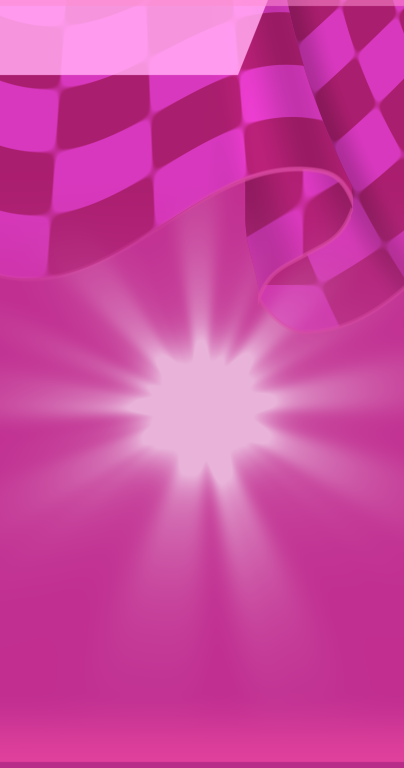
This background is drawn by a WebGL 1 fragment shader. Its source:

```glsl
precision highp float;
// Magenta backdrop: a curling checkered cloth hangs from the top above a soft
// starburst, with a pale slanted panel and a glowing base strip. The cloth is
// three layers of warped checks, each bounded by smooth height curves.

#define SIZE vec2(4.04, 7.68)
#define BURST_CENTER vec2(2.03, 4.1)
#define RAY_COUNT 9
#define BASE_COLOR vec3(0.755, 0.18, 0.565)
#define BRIGHT_CHECK vec3(0.85, 0.22, 0.75)
#define DARK_CHECK vec3(0.665, 0.115, 0.43)
#define BURST_COLOR vec3(0.91, 0.70, 0.85)
#define PANEL_COLOR vec3(1.04, 0.70, 0.98)
#define RIM_COLOR vec3(0.86, 0.30, 0.64)
#define FLOOR_COLOR vec3(0.87, 0.25, 0.61)

uniform vec2 u_resolution;

const float PI = 3.14159265;
float pixel;

float hash(float n) {
  n = fract(n * 0.1031);
  n *= n + 33.33;
  return fract(n * (n + n));
}

// Value noise that wraps after `period` cells
float ringNoise(float t, float period) {
  float i = floor(t), f = fract(t);
  return mix(hash(mod(i, period) + 7.0), hash(mod(i + 1.0, period) + 7.0),
             f * f * (3.0 - 2.0 * f));
}

float inside(float d) { return smoothstep(-pixel, pixel, d); }

vec3 checks(vec2 cell) {
  float s = sin(PI * cell.x) * sin(PI * cell.y);
  return mix(BRIGHT_CHECK, DARK_CHECK, smoothstep(-5.0 * pixel, 5.0 * pixel, s));
}

// Boundary heights, measured downward from the top
float frontHem(float x) {
  float drop = max(x - 3.1, 0.0) / 0.42;
  return 2.24 + 0.55 * cos(PI * (x - 0.3) / 2.68) + 0.2 * drop * drop * drop * drop;
}
float curlEdge(float x) {
  float t = clamp((x - 3.05) / 0.47, -1.0, 1.0);
  return 2.55 - 0.25 * t - 0.2 * t * t * t * t * t;
}
float backHem(float x) {
  float t = x - 3.05, left = min(t, 0.0);
  return 3.32 - 0.45 * t * t - 1.1 * left * left;
}
float foldX(float y) { return 2.87 + 0.2 * y + 0.08 * y * y; }

// Approximate distance below a curve from its height and a nearby height
float below(float y, float h, float hNext) {
  return (y - h) / length(vec2(1.0, (hNext - h) / 0.01));
}

float burst(vec2 p) {
  vec2 q = p - BURST_CENTER;
  float d = length(q), angle = atan(-q.y, q.x), rays = 0.0;
  for (int i = 0; i < RAY_COUNT; i++) {
    float n = float(i);
    float a = 1.6 + 2.0 * PI * n / float(RAY_COUNT) + 0.2 * (hash(n + 3.0) - 0.5);
    float gap = abs(mod(angle - a + PI, 2.0 * PI) - PI);
    float width = mix(0.11, 0.2, hash(n + 21.0));
    rays += mix(0.6, 0.9, hash(n + 40.0)) * exp(-pow(gap / width, 3.0));
  }
  float turn = angle / (2.0 * PI) + 0.5;
  rays += 0.5 * ringNoise(turn * 46.0, 46.0) * ringNoise(turn * 19.0, 19.0);
  float core = 1.1 * exp(-pow(d / 0.65, 3.0)) + 0.3 * exp(-d * d / 1.5);
  return min(core + 0.72 * rays * exp(-d * d / 3.3), 1.0);
}

void main() {
  pixel = 0.75 * SIZE.y / u_resolution.y;
  vec2 uv = gl_FragCoord.xy / u_resolution;
  vec2 p = vec2(uv.x, 1.0 - uv.y) * SIZE;
  float x = p.x, y = p.y;

  // Backdrop, burst and base strip
  vec3 color = mix(BASE_COLOR, BURST_COLOR, burst(p));
  color = mix(color, FLOOR_COLOR, smoothstep(6.9, 7.62, y));
  color = mix(color, BASE_COLOR * 0.95, inside(y - 7.62));

  float front = below(y, frontHem(x), frontHem(x + 0.01));
  float curl = below(y, curlEdge(x), curlEdge(x + 0.01));
  float back = below(y, backHem(x), backHem(x + 0.01));
  float fold = x - foldX(y);

  // Back layer, shadowed beside the fold
  float u = fold / (0.53 + 0.04 * y + 0.03 * y * y);
  vec3 cloth = checks(vec2(u, (y - 1.95 + 0.4 * max(u, -1.0)) / 0.5));
  cloth *= mix(0.8, 1.0, smoothstep(0.0, 0.35, abs(fold)));
  float cover = inside(-back) * inside(x - 2.59);

  // Underside of the curl
  float under = inside(-curl) * inside(front + 0.03) * inside(3.52 - x)
              * inside(x - 2.45 - 0.14 * smoothstep(2.2, 3.0, y));
  vec2 underCell = vec2(x - 3.03, y - 2.37 + 0.6 * (x - 2.47));
  vec3 underColor = checks(underCell) * (0.94 + 0.1 * sin(6.0 * x - 2.0 * y));
  cloth = mix(cloth, underColor, under);
  cover = max(cover, under);

  // Front layer: three unequal columns that lean with height
  float c1 = 0.66 - 0.07 * y, c2 = 1.46 + 0.04 * y, c3 = 2.33 + 0.08 * y;
  float column = x < c2 ? (x - c1) / (c2 - c1) : 1.0 + (x - c2) / (c3 - c2);
  float row = (frontHem(x) - y) / mix(0.65, 0.54, x / 2.5);
  float shade = 1.0 + 0.1 * sin(6.0 * x - 1.5 * y + 1.0) * smoothstep(2.0, 2.6, x);
  float main1 = inside(-front) * inside(-fold) * inside(3.52 - x);
  cloth = mix(cloth, checks(vec2(min(column, 2.9), row)) * shade, main1);
  cover = max(cover, main1);
  color = mix(color, cloth, cover * mix(0.97, 0.45, smoothstep(1.6, 3.3, y)));

  // Thin rims along the hems and curl
  float rim = (1.0 - smoothstep(0.01, 0.035, abs(front))) * inside(3.53 - x)
            * mix(0.25, 0.75, smoothstep(1.8, 2.6, x));
  float span = inside(x - 2.58) * inside(3.53 - x);
  rim = max(rim, 0.6 * span * (1.0 - smoothstep(0.01, 0.03, abs(curl))));
  rim = max(rim, 0.4 * inside(x - 2.59) * (1.0 - smoothstep(0.01, 0.03, abs(back))));
  color = mix(color, RIM_COLOR, rim);

  // Slanted panel and top strip
  color = mix(color, PANEL_COLOR, 0.8 * inside(0.75 - y) * inside((2.68 - 0.4 * y - x) * 0.93));
  color = mix(color, vec3(1.0, 0.55, 0.82), 0.55 * inside(0.06 - y));
  gl_FragColor = vec4(color, 1.0);
}
```
